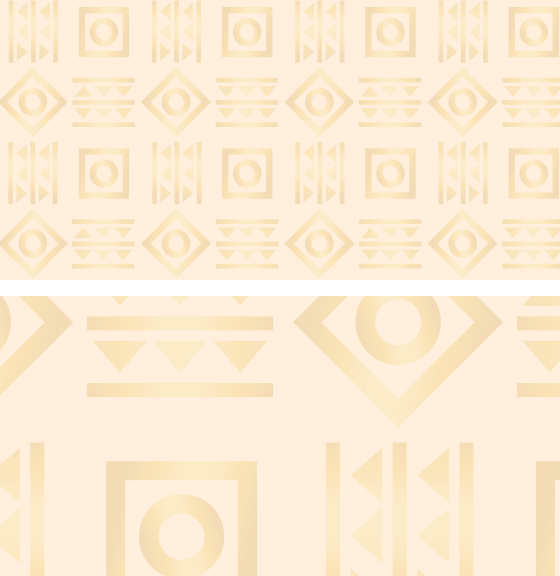
Top: the whole. Bottom: its middle third, enlarged.
Reproduce this pattern procedurally as a Shadertoy shader.

```glsl
// Pale gold geometric tiles on cream: barred tooth strips, framed rings and
// diamonds in a two by two motif, repeated with mod. Each shape is a distance
// function filled with a soft metallic gradient; a hash nudges each repeat.
#define VIEW_HEIGHT 384.0
#define PERIOD vec2(196.5, 194.0)
#define CREAM vec3(1.00, 0.937, 0.863)
#define PALE vec3(0.99, 0.92, 0.78)
#define HONEY vec3(0.98, 0.89, 0.71)
#define DEEP vec3(0.95, 0.86, 0.71)
#define BAR_GAP 30.5
#define BAR_HALF vec2(42.5, 3.2)
#define TOOTH_GAP 27.5
#define TOOTH_SIZE vec2(12.5, 14.5)
#define RING vec2(15.0, 4.5)
#define DRIFT 1.2

float hash(vec2 p) {
    vec3 q = fract(vec3(p.xyx) * 0.1031);
    q += dot(q, q.yzx + 33.33);
    return fract((q.x + q.y) * q.z);
}

float box(vec2 p, vec2 halfSize) {
    vec2 d = abs(p) - halfSize;
    return max(d.x, d.y);
}

float ring(vec2 p) {
    return abs(length(p) - RING.x) - RING.y;
}

float squareFrame(vec2 p) {
    return max(box(p, vec2(34.5)), -box(p, vec2(25.8)));
}

float diamondFrame(vec2 p) {
    float d = abs(p.x) + abs(p.y);
    return max(d - 48.0, 35.0 - d) * 0.7071;
}

// Three parallel bars; x runs along them
float bars(vec2 p) {
    p.y -= BAR_GAP * clamp(round(p.y / BAR_GAP), -1.0, 1.0);
    return box(p, BAR_HALF);
}

// Three teeth in each gap; the tooth at index "turned" points the other way
float teeth(vec2 p, float turned) {
    float index = clamp(round(p.x / TOOTH_GAP), -1.0, 1.0);
    float side = p.y < 0.0 ? -1.0 : 1.0;
    float across = p.y - side * BAR_GAP * 0.5;
    float facing = index == turned ? -1.0 : 1.0;
    float rise = facing * across + TOOTH_SIZE.y * 0.5;
    float slope = abs(p.x - TOOTH_GAP * index)
                + rise * TOOTH_SIZE.x / TOOTH_SIZE.y - TOOTH_SIZE.x;
    return max(-rise, slope * TOOTH_SIZE.y / length(TOOTH_SIZE));
}

// Light in the middle, honey, then deep gold at either end
vec3 gold(float t) {
    float edge = abs(t);
    vec3 c = mix(PALE, HONEY, smoothstep(0.15, 0.6, edge));
    return mix(c, DEEP, smoothstep(0.5, 1.0, edge));
}

void paint(inout vec3 col, vec3 ink, float d, float px) {
    col = mix(col, ink, clamp(0.5 - d / px, 0.0, 1.0));
}

void mainImage(out vec4 fragColor, in vec2 fragCoord) {
    float px = VIEW_HEIGHT / iResolution.y;
    vec2 p = vec2(fragCoord.x, iResolution.y - fragCoord.y) * px;

    // Repeat, measured from the top left, with a slight drift per tile
    vec2 origin = vec2(-4.0, 0.0);
    vec2 id = floor((p - origin) / PERIOD);
    vec2 q = p - id * PERIOD;
    float drift = (hash(id + 7.0) - 0.5) * DRIFT;

    vec2 upright = (q - vec2(45.5 + drift, 43.5)).yx * vec2(1.0, -1.0);
    vec2 level = q - vec2(141.8 + drift, 140.5);
    vec2 square = q - vec2(142.5, 44.0);
    vec2 diamond = q - vec2(45.0, 140.0);
    vec3 col = CREAM;

    // Tooth strips: upright, then level
    vec3 barInk = gold(upright.x / 44.0 + 0.15);
    paint(col, barInk, bars(upright), px);
    paint(col, mix(PALE, barInk, 0.7), teeth(upright, 1.0), px);
    barInk = gold(level.x / 48.0);
    float turned = mod(id.x, 2.0) < 0.5 && level.y < 0.0 ? -1.0 : 9.0;
    paint(col, barInk, bars(level), px);
    paint(col, mix(PALE, barInk, 0.7), teeth(level, turned), px);

    // Framed rings
    paint(col, gold((square.x + 0.25 * square.y) / 36.0), squareFrame(square), px);
    paint(col, gold((square.x - 0.3 * square.y) / 20.0), ring(square), px);
    paint(col, gold((diamond.x + 0.2 * diamond.y) / 46.0), diamondFrame(diamond), px);
    paint(col, gold((diamond.x - 0.3 * diamond.y) / 20.0), ring(diamond), px);

    fragColor = vec4(col, 1.0);
}
```
